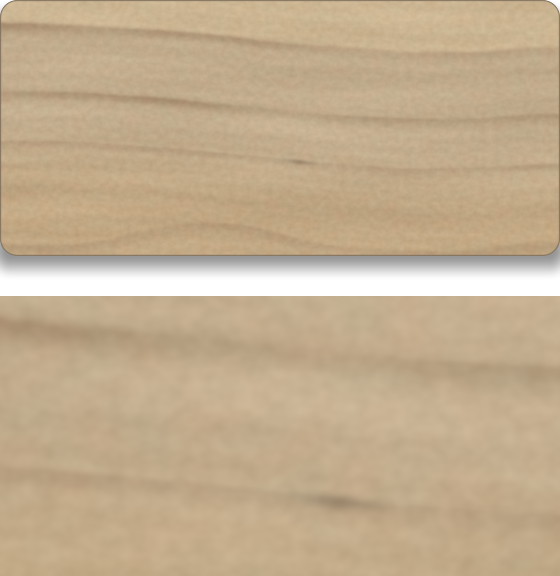
Top: the whole. Bottom: its middle third, enlarged.
Reproduce this texture procedurally as a Shadertoy shader.

```glsl
const vec3 WOOD_LIGHT = vec3(0.800, 0.712, 0.575);
const vec3 WOOD_MID   = vec3(0.758, 0.675, 0.553);
const vec3 WOOD_WARM  = vec3(0.765, 0.662, 0.520);
const vec3 VEIN_TINT  = vec3(0.610, 0.500, 0.390);
const vec3 FLECK_TINT = vec3(0.500, 0.440, 0.360);
const vec3 EDGE_TINT  = vec3(0.480, 0.420, 0.350);
const float SHADOW_GREY   = 0.58;
const float SHADOW_BLUR   = 0.048;
const float SHADOW_BOTTOM = 0.043;
const float PANEL_BOTTOM  = 0.086;
const float CORNER_RADIUS = 0.062;
const float EDGE_WIDTH    = 0.0032;
const float MOTTLE        = 0.030;

vec2 hashGradient(vec2 cell) {
    vec3 p = fract(cell.xyx * vec3(0.1031, 0.1030, 0.0973));
    p += dot(p, p.yzx + 33.33);
    float angle = 6.2832 * fract((p.x + p.y) * p.z);
    return vec2(cos(angle), sin(angle));
}

float gradientNoise(vec2 p) {
    vec2 i = floor(p), f = fract(p);
    vec2 u = f * f * f * (f * (f * 6.0 - 15.0) + 10.0);
    float a = dot(hashGradient(i), f);
    float b = dot(hashGradient(i + vec2(1, 0)), f - vec2(1, 0));
    float c = dot(hashGradient(i + vec2(0, 1)), f - vec2(0, 1));
    float d = dot(hashGradient(i + vec2(1, 1)), f - vec2(1, 1));
    return mix(mix(a, b, u.x), mix(c, d, u.x), u.y);
}

float roundedBox(vec2 p, vec2 halfSize, float radius) {
    vec2 q = abs(p) - halfSize + radius;
    return length(max(q, 0.0)) + min(max(q.x, q.y), 0.0) - radius;
}

// Crisp upper side, softer fade below
float vein(float d, float above, float below) {
    float t = d / (d > 0.0 ? above : below);
    return exp(-t * t);
}

vec3 wood(vec2 p) {
    // Grain sags to the right and lifts slightly at the end
    float sag = 0.100 * smoothstep(0.1, 1.6, p.x) - 0.016 * smoothstep(1.6, 2.0, p.x);
    float wobble = 0.007 * gradientNoise(vec2(p.x * 4.0, p.y * 3.0));
    float y = p.y + sag + wobble;

    // Broad bands between the growth rings
    vec3 col = mix(WOOD_MID, WOOD_LIGHT, smoothstep(0.89, 0.93, y));
    col = mix(WOOD_WARM, col, smoothstep(0.25, 0.62, y));
    col += 0.035 * gradientNoise(vec2(p.x * 1.3, y * 14.0));
    col += 0.022 * gradientNoise(vec2(p.x * 2.5, y * 38.0) + 7.0);

    // Long rings
    float vary = 0.85 + 0.6 * gradientNoise(vec2(p.x * 3.0, floor(y * 4.0) + 0.4));
    float leftBias = mix(1.0, 0.65, smoothstep(0.6, 1.3, p.x));
    float rings = 0.62 * vein(y - 0.908, 0.010, 0.024) * leftBias;
    rings += 0.62 * vein(y - 0.667, 0.009, 0.021) * leftBias;
    rings += 0.30 * vein(y - 0.492, 0.007, 0.017);
    rings += 0.15 * vein(y - 0.330, 0.030, 0.045);

    // Low arched ring
    float arch = 0.095 + 0.105 * exp(-pow((p.x - 0.74) / 0.36, 2.0))
               + 0.035 * smoothstep(1.6, 2.0, p.x) + 0.025 * smoothstep(0.4, 0.0, p.x);
    rings += 0.30 * vein(p.y + wobble - arch, 0.010, 0.034);
    col = mix(col, VEIN_TINT, clamp(rings * vary, 0.0, 1.0));

    // Small dark fleck on the third ring
    vec2 fleck = vec2((p.x - 1.07) / 0.042, (y - 0.494) / 0.009);
    col = mix(col, FLECK_TINT, 0.5 * exp(-dot(fleck, fleck)));

    // Soft mottling in brightness and in hue
    float mottle = gradientNoise(p * vec2(38.0, 46.0))
                 + 0.6 * gradientNoise(p * vec2(75.0, 90.0) + 19.0);
    float hue = gradientNoise(p * vec2(16.0, 22.0) + 41.0);
    return col + MOTTLE * mottle + hue * vec3(-0.012, 0.010, 0.012);
}

void mainImage(out vec4 fragColor, in vec2 fragCoord) {
    vec2 p = fragCoord / iResolution.y;
    float aspect = iResolution.x / iResolution.y;
    float pixel = 1.0 / iResolution.y;

    // Panel fills the canvas down to its bottom margin
    vec2 halfSize = 0.5 * vec2(aspect, 1.0 - PANEL_BOTTOM);
    vec2 centre = vec2(0.5 * aspect, 0.5 + 0.5 * PANEL_BOTTOM);
    float panel = roundedBox(p - centre, halfSize, CORNER_RADIUS);

    // Drop shadow on white
    vec2 shadowShift = vec2(0.0, PANEL_BOTTOM - SHADOW_BOTTOM);
    float shadow = roundedBox(p - centre + shadowShift, halfSize + vec2(0.02, 0.0), CORNER_RADIUS);
    float shade = 1.0 - smoothstep(-SHADOW_BLUR, SHADOW_BLUR, shadow);
    vec3 col = vec3(mix(1.0, SHADOW_GREY, shade));

    // Wood face with a thin dark outline
    float outline = smoothstep(-EDGE_WIDTH - pixel, -EDGE_WIDTH + 0.5 * pixel, panel);
    vec3 face = mix(wood(p), EDGE_TINT, 0.8 * outline);
    col = mix(col, face, 1.0 - smoothstep(-0.5 * pixel, 0.5 * pixel, panel));
    fragColor = vec4(col, 1.0);
}
```
